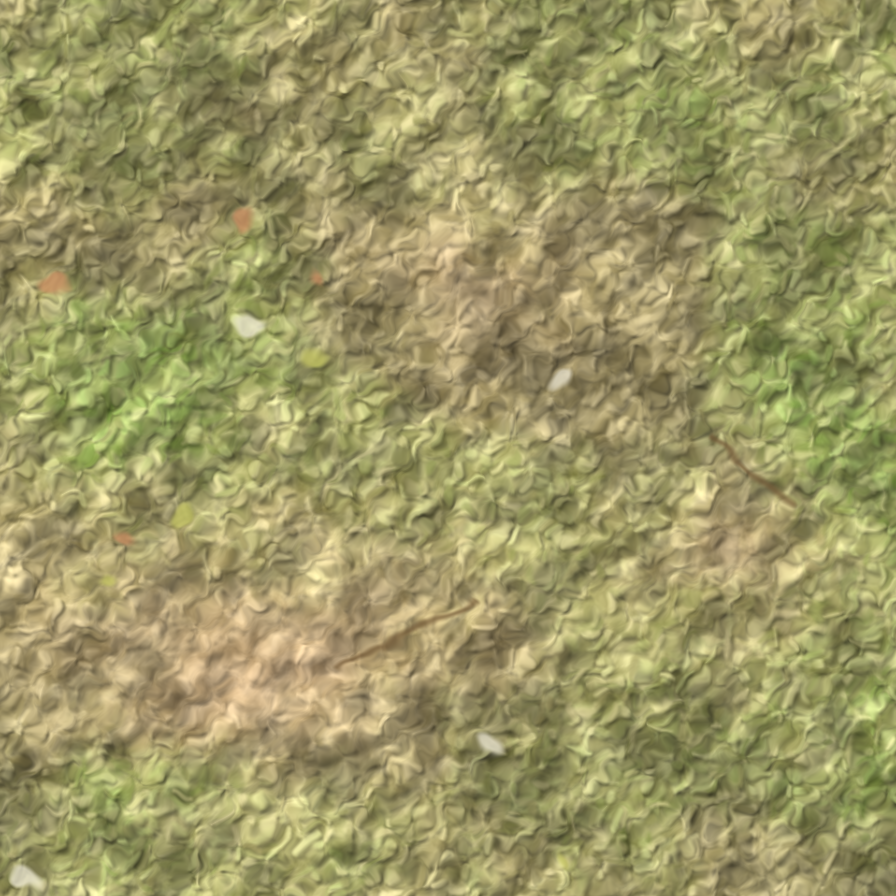
Write a three.js fragment shader that draws this texture.

```glsl
varying vec2 vUv;

float hash(vec2 p) {
  return fract(sin(dot(p, vec2(127.1, 311.7))) * 43758.5453);
}

float noise(vec2 p) {
  vec2 i = floor(p), f = fract(p);
  f = f * f * (3.0 - 2.0 * f);
  return mix(mix(hash(i), hash(i + vec2(1.0, 0.0)), f.x),
             mix(hash(i + vec2(0.0, 1.0)), hash(i + 1.0), f.x), f.y);
}

float fbm(vec2 p) {
  float sum = 0.0, amp = 0.53;
  for (int i = 0; i < 4; i++) {
    sum += amp * noise(p);
    p = mat2(1.6, 1.2, -1.2, 1.6) * p + 7.3;
    amp *= 0.5;
  }
  return sum;
}

mat2 rotate(float a) {
  return mat2(cos(a), -sin(a), sin(a), cos(a));
}

// Soft round patch of ground cover
float patchAt(vec2 p, vec2 centre, vec2 size) {
  vec2 q = (p - centre) / size;
  return exp(-dot(q, q));
}

// Dry straw ramp, shifted towards green growth or bare soil
vec3 turf(float tone, float green, float soil) {
  vec3 c = mix(vec3(0.37, 0.33, 0.17), vec3(0.91, 0.85, 0.65), tone);
  return c + green * vec3(-0.045, 0.016, -0.04) + soil * vec3(0.045, -0.01, 0.025);
}

// Distance to a bent, tapering blade lying along x
float blade(vec2 q, float halfLength, float bend) {
  q.y += bend * q.x * q.x;
  return length(vec2(max(abs(q.x) - halfLength, 0.0), q.y)) + 0.14 * abs(q.x);
}

float twig(vec2 p, vec2 a, vec2 b) {
  vec2 d = b - a;
  float t = clamp(dot(p - a, d) / dot(d, d), 0.0, 1.0);
  return smoothstep(0.007, 0.0, length(p - a - d * t));
}

void main() {
  vec2 uv = vUv;
  vec2 warped = uv + 0.14 * (vec2(fbm(uv * 9.0), fbm(uv * 9.0 + 31.0)) - 0.5);
  vec2 ragged = uv + 0.011 * (vec2(noise(uv * 62.0), noise(uv * 62.0 + 43.0)) - 0.5);

  // Broad zones of growth and bare ground
  float lush = patchAt(warped, vec2(0.1, 0.58), vec2(0.15, 0.1))
             + patchAt(warped, vec2(0.98, 0.52), vec2(0.12, 0.13))
             + 0.7 * patchAt(warped, vec2(0.86, 0.85), vec2(0.12, 0.09))
             + 0.7 * patchAt(warped, vec2(0.12, 0.05), vec2(0.3, 0.1))
             + 0.7 * patchAt(warped, vec2(0.97, 0.18), vec2(0.12, 0.17));
  float soil = patchAt(warped, vec2(0.3, 0.27), vec2(0.24, 0.14))
             + 0.8 * patchAt(warped, vec2(0.83, 0.37), vec2(0.12, 0.08))
             + 0.7 * patchAt(warped, vec2(0.54, 0.68), vec2(0.13, 0.08));
  soil = min(soil, 1.0);
  float green = 1.5 * lush + (1.0 - soil) * smoothstep(0.35, 0.7, fbm(uv * 7.0 + 4.0));
  green = min(green, 2.0);

  // Crumbly ground and slanting clumps
  float crumbs = fbm(rotate(0.7) * ragged * vec2(34.0, 58.0));
  float clump = fbm(rotate(0.8) * ragged * vec2(23.0, 37.0) + 11.0);
  vec3 col = turf(0.12 + 0.8 * crumbs + 0.1 * soil, green * 0.8, soil);

  // Layers of matted blades, each with a soft shadow
  for (int layer = 0; layer < 6; layer++) {
    float n = float(layer);
    vec2 p = rotate(n * 1.1) * ragged * (24.0 + 4.0 * n) + n * 13.7;
    for (int j = -1; j <= 1; j++) {
      for (int i = -1; i <= 1; i++) {
        vec2 id = floor(p) + vec2(float(i), float(j));
        vec2 seed = id + n * 17.0;
        float pick = hash(seed + 5.3);
        vec2 centre = id + vec2(hash(seed), hash(seed + 2.7));
        float lean = 0.8 + (hash(seed + 8.1) - 0.5) * 2.3;
        mat2 turn = rotate(lean) * rotate(-n * 1.1);
        float halfLength = 0.1 + 0.45 * pick * pick;
        float bend = hash(seed + 3.9) - 0.5;
        float width = 0.1 + 0.12 * hash(seed + 6.4);
        float d = blade(turn * (p - centre), halfLength, bend);
        vec2 fall = rotate(n * 1.1) * vec2(0.12, -0.19);
        float shade = blade(turn * (p - centre - fall), halfLength, bend);
        float cover = 1.0 - 0.4 * soil;
        col *= 1.0 - 0.17 * cover * smoothstep(width + 0.16, width - 0.14, shade);
        float tone = 0.36 + 0.56 * hash(seed + 9.6) + 0.5 * (crumbs - 0.5);
        float tint = green * (0.5 + 0.9 * hash(seed + 1.4));
        float mask = smoothstep(width + 0.13, width - 0.13, d);
        col = mix(col, turf(tone, tint, soil), 0.75 * cover * mask);
      }
    }
  }

  // Dark hollows and uneven light
  col *= mix(0.8, 1.17, smoothstep(0.22, 0.72, clump));
  col *= 0.87 + 0.3 * fbm(uv * 5.0 + 19.0);

  // Fallen twigs
  float twigs = max(twig(ragged, vec2(0.38, 0.255), vec2(0.53, 0.33)),
                    twig(ragged, vec2(0.79, 0.51), vec2(0.88, 0.44)));
  col = mix(col, vec3(0.44, 0.34, 0.21), 0.65 * twigs);

  // Scattered pale pebbles, yellow leaves and reddish scraps
  for (int k = 0; k < 12; k++) {
    float n = float(k);
    vec2 seed = vec2(n * 3.1, n + 0.7);
    vec2 q = rotate(hash(seed + 4.0) * 3.0) * (ragged - vec2(hash(seed), hash(seed + 9.0)));
    float kind = mod(n, 3.0);
    vec3 scrap = kind < 0.5 ? vec3(0.95, 0.93, 0.85)
               : kind < 1.5 ? vec3(0.77, 0.77, 0.38) : vec3(0.8, 0.55, 0.38);
    float size = 0.007 + 0.01 * hash(seed + 6.0);
    float d = length(q * vec2(1.0, 1.6));
    col = mix(col, scrap, 0.7 * smoothstep(size + 0.006, size - 0.006, d));
  }

  gl_FragColor = vec4(col, 1.0);
}
```
